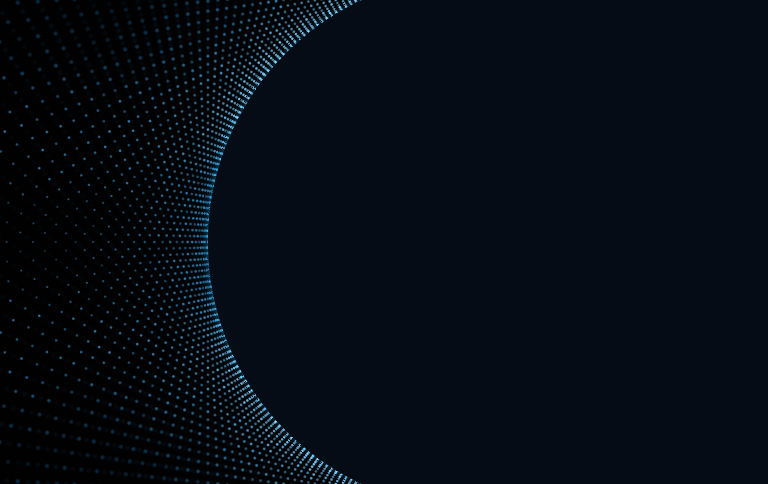
A WebGL 2 fragment shader for this background:

```glsl
#version 300 es
precision highp float;
// Blue dots at the crossings of tangent lines around a large dark navy disc.
uniform vec2 u_resolution;
out vec4 outColor;

const float RADIUS = 0.5524;
const float STEP = 0.0419;

float hash(vec2 p) {
    return fract(sin(dot(p, vec2(127.1, 311.7))) * 43758.5453);
}

// Angles of the two disc tangents through a point, in lattice steps.
vec2 toTangents(vec2 p) {
    float spread = acos(min(RADIUS / length(p), 1.0));
    float angle = atan(p.y, p.x);
    return vec2(angle + spread, angle - spread) / STEP;
}

// Crossing point of two tangents.
vec2 fromTangents(vec2 t) {
    float angle = 0.5 * (t.x + t.y) * STEP;
    float spread = 0.5 * (t.x - t.y) * STEP;
    return RADIUS / cos(spread) * vec2(cos(angle), sin(angle));
}

// Soft round dot at the nearest crossing of a shifted lattice.
float dotLayer(vec2 p, vec2 shift, float size, float blur) {
    vec2 cell = floor(toTangents(p) - shift + 0.5);
    float dist = length(p - fromTangents(cell + shift));
    float mask = 1.0 - smoothstep(size - blur, size + blur, dist);
    return mask * mix(0.55, 1.0, hash(cell + 7.0));
}

void main() {
    float pixel = 1.0 / u_resolution.y;
    vec2 uv = gl_FragCoord.xy * pixel;

    // Disc centre is the origin; x grows to the left.
    vec2 p = vec2(0.982 - uv.x, uv.y - 0.5);
    float gap = length(p) - RADIUS;
    float height = abs(p.y);

    // Focus: crisp beside the disc and mid-height, soft in the far corners.
    float far = smoothstep(0.02, 0.32, gap);
    float corner = smoothstep(0.22, 0.43, height) * far;
    float middle = (1.0 - smoothstep(0.04, 0.19, height)) * far;
    float rim = exp(-max(gap, 0.0) / 0.06);

    vec3 color = vec3(0.003, 0.004, 0.006);

    // Dim out-of-focus dots between the bright ones.
    float haze = dotLayer(p, vec2(0.5, 0.0), 0.0045, 0.003);
    color += vec3(0.008, 0.045, 0.07) * haze * mix(0.5, 1.0, corner);

    // Bright dots, paler toward the upper and lower rim.
    float size = mix(0.0026, 0.0018, middle) + 0.0014 * corner;
    float blur = 0.8 * pixel + 0.0014 * corner;
    float dots = dotLayer(p, vec2(0.0), size, blur);
    float pale = rim * smoothstep(0.08, 0.32, height);
    vec3 tint = mix(vec3(0.16, 0.48, 0.68), vec3(0.55, 0.84, 1.0), pale);
    tint = mix(tint, vec3(0.03, 0.17, 0.27), corner);
    color += tint * dots * mix(1.0, 0.75, middle);

    // Thin teal sheen where the lattice merges into the rim.
    float sheen = exp(-max(gap, 0.0) / 0.006);
    color += vec3(0.04, 0.24, 0.34) * sheen * mix(1.0, 0.5, smoothstep(0.1, 0.4, height));

    // Navy disc, continued to the right border.
    float outside = smoothstep(-0.7 * pixel, 0.7 * pixel, gap) * step(0.0, p.x);
    color = mix(vec3(0.02, 0.046, 0.088), color, outside);

    outColor = vec4(min(color, 1.0), 1.0);
}
```
